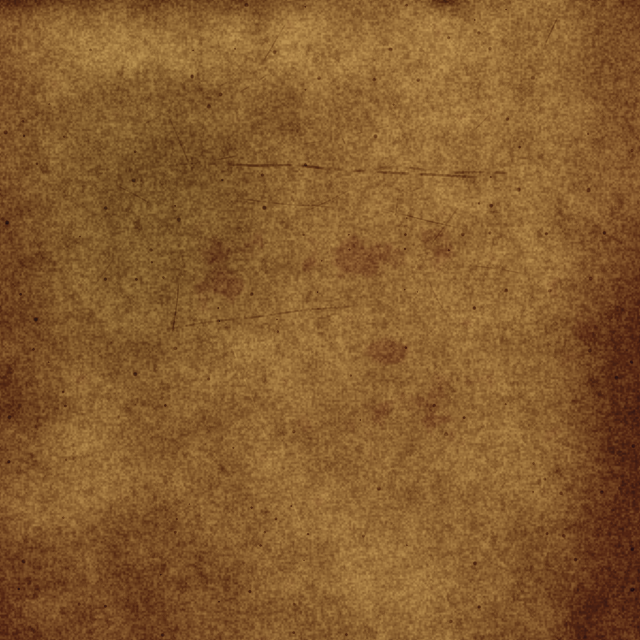
This texture is drawn by a Shadertoy shader. Its source:

```glsl
// Aged brown parchment: a warm tone field with rust-dark edges, blotchy stains,
// thin scratches, specks and fine woven grain. All layers add up to one tone
// value, which is then turned into a colour by a brown ramp.

float hash(vec2 p) {
    uvec2 q = uvec2(ivec2(floor(p))) * uvec2(1597334673u, 3812015801u);
    uint n = (q.x ^ q.y) * 1597334673u;
    n = (n ^ (n >> 15)) * 2246822519u;
    n ^= n >> 13;
    return float(n >> 8) / 16777216.0;
}

float noise(vec2 p) {
    vec2 i = floor(p), f = fract(p);
    f = f * f * (3.0 - 2.0 * f);
    return mix(mix(hash(i), hash(i + vec2(1, 0)), f.x),
               mix(hash(i + vec2(0, 1)), hash(i + vec2(1, 1)), f.x), f.y);
}

float fbm(vec2 p) {
    float sum = 0.0, amp = 0.5;
    for (int i = 0; i < 6; i++) {
        sum += amp * noise(p);
        p = mat2(1.6, 1.2, -1.2, 1.6) * p + 17.3;
        amp *= 0.55;
    }
    return sum / 1.08;
}

// Soft round glow of the given centre and radii
float glow(vec2 p, vec2 centre, vec2 radii) {
    vec2 d = (p - centre) / radii;
    return exp(-dot(d, d));
}

// Broken, slightly wavy line that fades toward its ends
float scratch(vec2 p, vec2 centre, float angle, float halfLength, float width) {
    vec2 d = p - centre;
    vec2 dir = vec2(cos(angle), sin(angle));
    float along = dot(d, dir);
    float across = dot(d, vec2(-dir.y, dir.x));
    across += 0.006 * (noise(vec2(along * 14.0, angle * 90.0) + 40.0) - 0.5);
    float ends = 1.0 - smoothstep(0.55, 1.0, abs(along) / halfLength);
    float breaks = smoothstep(0.2, 0.6, noise(vec2(along * 60.0 + 90.0, centre.x * 300.0)));
    return ends * breaks * (1.0 - smoothstep(0.3 * width, 1.5 * width, abs(across)));
}

// Rust blotches: hashed centres with ragged noise edges
float stains(vec2 p, float ragged) {
    float reach = 0.0;
    for (int i = 0; i < 11; i++) {
        vec2 id = vec2(i, 31);
        vec2 centre = vec2(0.32 + 0.4 * hash(id), 0.3 + 0.33 * hash(id + 50.0));
        float size = mix(0.025, 0.06, hash(id + 90.0));
        reach = max(reach, glow(p, centre, vec2(size * 1.15, size)));
    }
    reach = max(reach, 0.9 * glow(p, vec2(0.95, 0.47), vec2(0.08, 0.07)));
    return smoothstep(0.56, 0.76, 0.36 * reach + ragged * 0.8);
}

// Thin scratches in the upper part, two long level ones among them
float scratches(vec2 p) {
    float dark = 0.0;
    for (int i = 0; i < 26; i++) {
        vec2 id = vec2(i, 7);
        vec2 centre = vec2(0.16 + 0.7 * hash(id), 0.5 + 0.45 * hash(id + 20.0));
        float steep = step(0.45, hash(id + 60.0));
        float angle = mix(-0.5, 0.8, hash(id + 80.0)) + steep * 1.4;
        float halfLength = mix(0.02, 0.11, pow(hash(id + 40.0), 1.5));
        float strength = mix(0.25, 0.8, hash(id + 110.0));
        dark = max(dark, strength * scratch(p, centre, angle, halfLength, 0.0013));
    }
    dark = max(dark, scratch(p, vec2(0.53, 0.735), -0.055, 0.32, 0.0021));
    dark = max(dark, 0.8 * scratch(p, vec2(0.7, 0.733), -0.045, 0.13, 0.002));
    return max(dark, 0.75 * scratch(p, vec2(0.4, 0.504), 0.13, 0.18, 0.0017));
}

// Small dark dots, one chance per cell
float specks(vec2 p) {
    vec2 cell = floor(p * 45.0), f = fract(p * 45.0);
    vec2 centre = 0.3 + 0.4 * vec2(hash(cell + 200.0), hash(cell + 300.0));
    float radius = mix(0.05, 0.14, hash(cell + 400.0));
    float dot1 = 1.0 - smoothstep(radius * 0.5, radius * 1.5, length(f - centre));
    return dot1 * step(0.93, hash(cell + 500.0));
}

void mainImage(out vec4 fragColor, in vec2 fragCoord) {
    vec2 uv = fragCoord / iResolution.xy;
    float cloud = fbm(uv * 5.0 + 3.0);
    float ragged = fbm(uv * 22.0 + 60.0);
    vec2 p = uv + 0.07 * (vec2(cloud, fbm(uv * 5.0 + 80.0)) - 0.5);

    // Broad light and dark areas
    float olive = glow(p, vec2(0.24, 0.68), vec2(0.2, 0.24));
    float tone = 0.532 - 0.055 * olive;
    tone += 0.11 * glow(p, vec2(0.3, 0.925), vec2(0.36, 0.045));
    tone += 0.07 * glow(p, vec2(0.78, 0.8), vec2(0.25, 0.25));
    tone += 0.06 * glow(p, vec2(0.63, 0.1), vec2(0.14, 0.12));
    tone += 0.06 * glow(p, vec2(0.14, 0.27), vec2(0.06, 0.16));
    tone += 0.03 * glow(p, vec2(0.55, 0.45), vec2(0.3, 0.22));
    tone -= 0.13 * smoothstep(0.965, 1.01, uv.y) * (1.0 - smoothstep(0.3, 0.7, uv.x));

    // Rusty edges
    float right = smoothstep(0.83, 1.02, p.x) * mix(1.0, 0.5, smoothstep(0.45, 0.75, uv.y));
    float left = 1.0 - smoothstep(-0.02, 0.11, p.x);
    float low = (1.0 - smoothstep(-0.03, 0.3, p.y)) * smoothstep(0.05, 0.4, abs(p.x - 0.58));
    float rust = clamp(right + 0.45 * left + 0.6 * low, 0.0, 1.0);
    tone -= 0.2 * rust;

    // Mottling, stains and marks
    tone += 0.14 * (cloud - 0.5) + 0.17 * (ragged - 0.5);
    float stain = stains(p, ragged);
    tone -= 0.1 * stain * (1.0 - 0.5 * rust);
    tone -= 0.06 * smoothstep(0.62, 0.78, fbm(uv * vec2(70.0, 45.0) + 9.0));
    tone -= 0.15 * scratches(uv) + 0.2 * specks(uv);
    tone += 0.06 * scratch(uv, vec2(0.42, 0.31), -1.2, 0.21, 0.0014);
    tone -= 0.3 * glow(p, vec2(0.7, 1.0), vec2(0.022, 0.02));

    // Woven threads and fine grain
    tone += 0.05 * (noise(uv * vec2(70.0, 300.0)) - 0.5);
    tone += 0.04 * (noise(uv * vec2(300.0, 60.0) + 30.0) - 0.5);
    tone += 0.14 * (noise(uv * 340.0 + 5.0) - 0.5) + 0.09 * (noise(uv * 190.0) - 0.5);

    // Brown ramp, shifted to rust or olive
    tone = clamp(tone, 0.08, 0.74);
    float blue = 0.07 + 0.18 * pow(max(tone - 0.32, 0.0) / 0.32, 1.2);
    vec3 colour = vec3(tone, max(tone - 0.172, tone * 0.48), min(blue, tone * 0.45));
    colour.g -= 0.018 * max(rust, stain) - 0.006;
    colour += olive * vec3(-0.012, 0.012, 0.004);
    fragColor = vec4(colour, 1.0);
}
```
